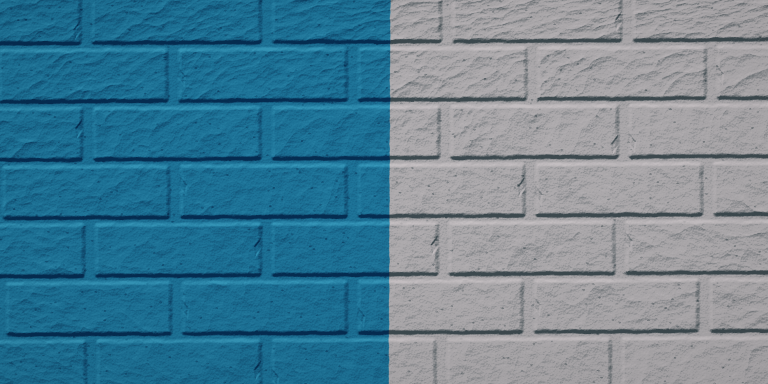
Write a WebGL 2 fragment shader that draws this texture.

```glsl
#version 300 es
precision highp float;
// Painted brick wall: blue on the left, pale grey on the right, lit from above.

uniform vec2 u_resolution;
out vec4 fragColor;

const float ROW_PITCH = 0.1516;
const float HALF_HEIGHT = 0.068;
const float HALF_JOINT = 0.0150;
const float SEAM_X = 1.0165;

float hash(vec2 p) {
    vec3 q = fract(p.xyx * vec3(0.1031, 0.1030, 0.0973));
    q += dot(q, q.yzx + 33.33);
    return fract((q.x + q.y) * q.z);
}

// Cellular noise: x = distance to the nearest point, y = random id of that point
vec2 cellular(vec2 p) {
    vec2 base = floor(p);
    vec2 best = vec2(9.0, 0.0);
    for (int j = -1; j <= 1; j++) {
        for (int i = -1; i <= 1; i++) {
            vec2 c = base + vec2(i, j);
            vec2 point = c + vec2(hash(c), hash(c + 57.3));
            float dist = distance(p, point);
            if (dist < best.x) best = vec2(dist, hash(c + 113.7));
        }
    }
    return best;
}

// Layered sines, each octave turned and bent by the one before
float waves(vec2 p) {
    float sum = 0.0, amp = 0.5;
    for (int i = 0; i < 4; i++) {
        sum += amp * sin(p.x + 1.7 * sin(p.y * 0.8)) * sin(p.y + 1.3 * sin(p.x * 0.7));
        p = mat2(1.5, 1.1, -1.1, 1.5) * p + 2.3;
        amp *= 0.55;
    }
    return sum;
}

float boxDistance(vec2 p, vec2 halfSize, float radius) {
    vec2 q = abs(p) - halfSize + radius;
    return length(max(q, 0.0)) + min(max(q.x, q.y), 0.0) - radius;
}

// Running bond; xy = position in the brick, z = half width, w = random id
vec4 brickCell(vec2 p) {
    float level = (p.y + 0.0052 * p.x - 0.1210) / ROW_PITCH + 1.0;
    float row = floor(level);
    float pitch = 0.4695 - 0.0023 * row;
    float start = 0.224 + 0.0023 * row + 0.224 * mod(row, 2.0);
    float column = (p.x - start) / pitch;
    vec2 local = (fract(vec2(column, level)) - 0.5) * vec2(pitch, ROW_PITCH);
    float id = hash(vec2(floor(column) + 20.0, row + 7.0));
    return vec4(local, 0.5 * pitch - HALF_JOINT, id);
}

float brickDistance(vec2 p, vec4 brick) {
    float ragged = 0.0022 * waves(p * vec2(55.0, 70.0));
    return boxDistance(brick.xy, vec2(brick.z, HALF_HEIGHT), 0.007) + ragged;
}

// Chipped corner at one end of some bricks
float chip(vec4 brick) {
    float side = brick.w > 0.5 ? 1.0 : -1.0;
    float drop = (fract(brick.w * 17.0) - 0.3) * 0.06;
    vec2 q = brick.xy - vec2(side * (brick.z - 0.006), drop);
    float shape = abs(q.x + side * q.y * 0.3) * 1.5 + abs(q.y) * 0.7;
    return smoothstep(0.021, 0.010, shape) * step(0.4, fract(brick.w * 7.0));
}

// Relief of joints, rough faces and grain
float wallHeight(vec2 p) {
    vec4 brick = brickCell(p);
    float face = smoothstep(0.006, -0.009, brickDistance(p, brick));
    vec2 bent = p + 0.014 * vec2(waves(p * 19.0), waves(p.yx * 23.0 + 4.0));
    bent.y += 0.35 * bent.x * sin(p.y * 3.0 + 1.0);
    float coarse = cellular(bent * vec2(13.0, 27.0)).x;
    float medium = cellular(bent * vec2(36.0, 66.0) + 9.0).x;
    float grain = cellular(p * 165.0).x;
    float patchy = 0.75 + 0.5 * waves(p * 9.0 + 2.0);
    float rough = 0.0060 * coarse * coarse + 0.0028 * medium * medium * patchy;
    rough += 0.0012 * waves(p * vec2(60.0, 95.0));
    return 0.0085 * face + rough * mix(0.35, 1.0, face) + 0.0008 * grain
        - 0.0045 * chip(brick) * face;
}

// Tone from -1 (shadow) to 1 (highlight)
vec3 paint(float tone, vec3 shadow, vec3 base, vec3 light) {
    return tone < 0.0 ? mix(base, shadow, min(-tone, 1.0)) : mix(base, light, min(tone, 1.0));
}

void main() {
    vec2 uv = gl_FragCoord.xy / u_resolution;
    vec2 p = vec2(uv.x * 2.0, 1.0 - uv.y);  // y runs down the wall

    // Slope towards the light
    vec2 toLight = vec2(-0.0010, -0.0030);
    float slope = (wallHeight(p) - wallHeight(p + toLight)) / length(toLight);

    // Contact shadow under bricks and faint lines around them
    vec4 brick = brickCell(p);
    float edge = brickDistance(p, brick);
    float below = smoothstep(0.058, 0.066, brick.y) * smoothstep(0.004, -0.006, abs(brick.x) - brick.z);
    float uneven = 0.8 + 0.4 * waves(p * vec2(31.0, 12.0));
    float contact = exp(-pow((edge - 0.001) / 0.0042, 2.0)) * below * uneven;
    float outline = exp(-pow((edge - 0.001) / 0.0045, 2.0)) * (1.0 - below);

    // Sparse pits
    vec2 pit = cellular(p * vec2(38.0, 52.0) + 3.0);
    float pits = smoothstep(0.19, 0.07, pit.x) * step(0.86, pit.y);

    float tone = 0.95 * slope - 0.62 * contact - 0.13 * outline - 0.38 * pits;
    tone -= 0.10 * chip(brick) + 0.05 * waves(p * 5.0);

    vec3 blue = paint(tone, vec3(0.02, 0.17, 0.31), vec3(0.105, 0.430, 0.570), vec3(0.20, 0.57, 0.70));
    vec3 grey = paint(tone, vec3(0.23, 0.28, 0.30), vec3(0.650, 0.640, 0.650), vec3(0.75, 0.73, 0.74));

    // Ragged paint seam
    float seam = SEAM_X - 0.004 * p.y + 0.0018 * waves(p * vec2(20.0, 75.0));
    vec3 color = mix(blue, grey, smoothstep(-0.002, 0.002, p.x - seam));

    // Gentle falloff towards the corners
    vec2 offCentre = uv - vec2(0.5, 0.55);
    color *= 1.03 - 0.16 * dot(offCentre, offCentre);
    fragColor = vec4(color, 1.0);
}
```
